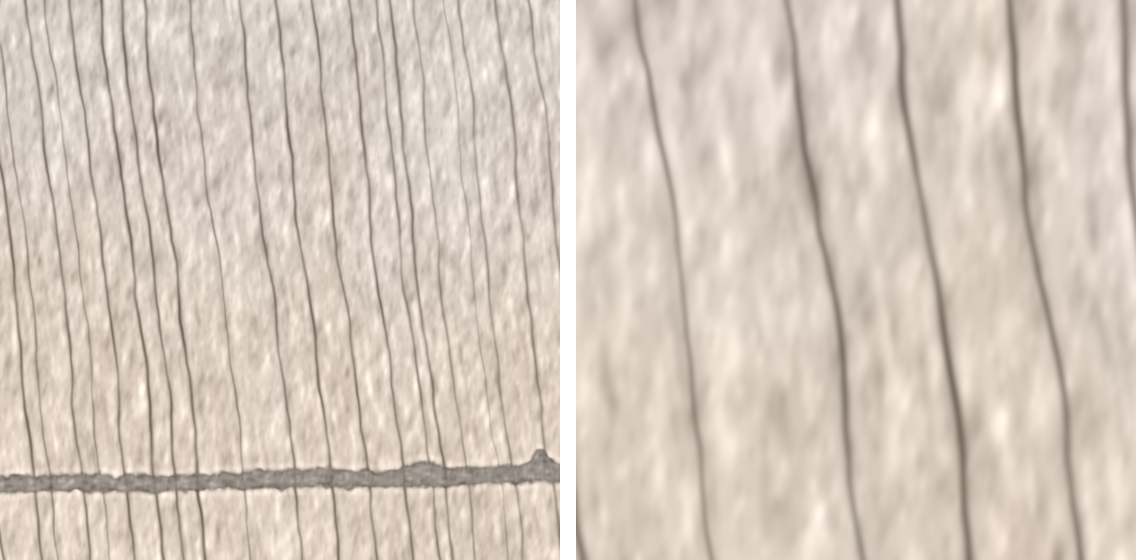
Left: the whole. Right: its middle third, enlarged.
A Shadertoy shader for this texture:

```glsl
// Weathered pale wood with dark leaning grain cracks, crossed by a grey seam.
#define CRACKS 18.0
#define LEAN 0.115
#define CRACK_WIDTH 0.0027
#define FLECK_CONTRAST 0.10
#define SEAM_HEIGHT 0.134
#define SEAM_HALF 0.016
#define COOL_WOOD vec3(0.850, 0.815, 0.780)
#define WARM_WOOD vec3(0.875, 0.815, 0.755)
#define CRACK_COLOR vec3(0.35, 0.31, 0.27)
#define SEAM_COLOR vec3(0.59, 0.56, 0.53)

float hash(vec2 p) {
    vec3 q = fract(p.xyx * 0.1031);
    q += dot(q, q.yzx + 33.33);
    return fract((q.x + q.y) * q.z);
}

// Cellular noise: soft light and dark blobs, one per jittered cell.
float flecks(vec2 p) {
    vec2 cell = floor(p);
    float sum = 0.0;
    for (int j = -1; j <= 1; j++)
    for (int i = -1; i <= 1; i++) {
        vec2 id = cell + vec2(i, j);
        vec2 center = id + vec2(hash(id), hash(id + 57.3));
        vec2 d = p - center;
        sum += (2.0 * hash(id + 19.7) - 1.0) * exp(-5.0 * dot(d, d));
    }
    return sum;
}

// Layered sines that bend each crack along its length.
float wander(float y, float seed) {
    return sin(y * 17.0 + seed * 7.1) + 0.55 * sin(y * 41.0 + seed * 3.7)
         + 0.3 * sin(y * 83.0 + seed * 5.3);
}

// x: crack darkness, y: raised bright lip beside the crack.
vec2 cracks(float across, float y) {
    float u = CRACKS * across + 0.7 * sin(10.1 * (across - 0.1));
    float density = CRACKS + 7.0 * cos(10.1 * (across - 0.1));
    float fade = mix(1.0, 0.65, smoothstep(0.5, 0.9, across));
    vec2 result = vec2(0.0);
    for (int i = -1; i <= 1; i++) {
        float id = floor(u) + float(i);
        float rnd = hash(vec2(id, 4.0));
        float pos = id + 0.5 + 0.55 * (hash(vec2(id, 9.0)) - 0.5);
        float d = (u - pos) / density - 0.0016 * wander(y, id);
        float along = 0.8 + 0.2 * sin(y * 11.0 + id * 5.0) * sin(y * 29.0 + id);
        float depth = fade * along * mix(0.45, 1.0, rnd);
        float width = CRACK_WIDTH * mix(0.75, 1.2, rnd);
        float core = exp(-d * d / (width * width));
        float shade = exp(-abs(d) / 0.005);
        result.x = max(result.x, depth * (0.68 * core + 0.26 * shade));
        float leftLip = (d + 0.009) / 0.004;
        float rightLip = (d - 0.010) / 0.004;
        result.y += depth * (exp(-leftLip * leftLip) + 0.6 * exp(-rightLip * rightLip));
    }
    return result;
}

void mainImage(out vec4 fragColor, in vec2 fragCoord) {
    vec2 uv = fragCoord / iResolution.y;

    // Coordinate across the leaning, gently waving grain
    float across = uv.x - LEAN * (1.0 - uv.y);
    across += 0.004 * sin(uv.y * 8.0 + uv.x * 5.0) + 0.0015 * sin(uv.y * 27.0 + uv.x * 9.0);
    across += 0.0012 * flecks(uv * vec2(25.0, 38.0));

    // Wood body: warm lower part, fibres along the grain, tilted flakes
    float broad = flecks(vec2(across * 9.0, uv.y * 4.0));
    float fibres = flecks(vec2(across * 105.0, uv.y * 19.0) + 31.0);
    float flakes = flecks(vec2((uv.x - 0.2 * uv.y) * 78.0, uv.y * 32.0));
    float fine = flecks(vec2((uv.x - 0.1 * uv.y) * 165.0, uv.y * 75.0) + 83.0);
    float warmth = smoothstep(0.9, 0.15, uv.y + 0.25 * broad);
    vec3 color = mix(COOL_WOOD, WARM_WOOD, warmth);
    color += FLECK_CONTRAST * (0.9 * flakes + 0.75 * fibres + 0.45 * fine + 0.3 * broad);

    // Cracks and their lips
    vec2 crack = cracks(across, uv.y);
    color += 0.055 * crack.y * (0.7 + 0.8 * flakes);
    color = mix(color, CRACK_COLOR, clamp(crack.x, 0.0, 1.0));

    // Ragged seam with a bright rim and crumbled bumps on its upper edge
    float ragged = 0.005 * flecks(uv * vec2(42.0, 30.0)) + 0.003 * flecks(uv * 95.0);
    float center = SEAM_HEIGHT + 0.018 * uv.x + 0.002 * sin(uv.x * 15.0);
    float bumps = 0.025 * exp(-pow((uv.x - 0.965) / 0.022, 2.0))
                + 0.016 * exp(-pow((uv.x - 0.75) / 0.035, 2.0));
    float h = uv.y - center + ragged;
    float outside = max(h - bumps, -h) - SEAM_HALF - 0.004 * crack.x;
    float rim = exp(-pow((outside - 0.007) / 0.005, 2.0));
    color += 0.05 * rim * (1.0 - crack.x);
    float seam = smoothstep(0.004, -0.004, outside);
    float edgeShade = exp(-pow((outside + 0.003) / 0.004, 2.0));
    float grit = flecks(vec2(uv.x + uv.y, uv.y - 0.4 * uv.x) * vec2(60.0, 100.0));
    vec3 mortar = SEAM_COLOR + 0.11 * grit + 0.07 * fine - 0.07 * edgeShade;
    mortar = mix(mortar, CRACK_COLOR, 0.3 * crack.x);
    color = mix(color, mortar, 0.94 * seam);

    fragColor = vec4(clamp(color, 0.0, 1.0), 1.0);
}
```
